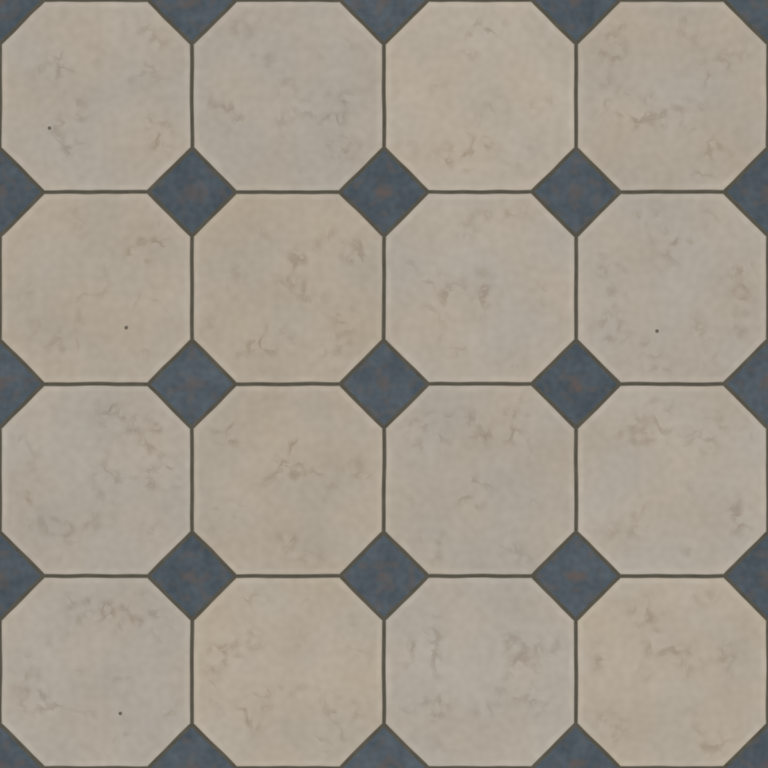
Reproduce this pattern procedurally as a Shadertoy shader.

```glsl
const float REPEATS = 4.0;            // tiles across and down
const float DIAMOND_RADIUS = 0.229;   // centre to joint midline, in tiles
const float JOINT_HALF = 0.0095;      // half the grout width, in tiles
const float EDGE_SOFTNESS = 0.006;
const float EDGE_WOBBLE = 0.004;
const float RIM_OFFSET = 0.016;       // worn bevel, measured inward from the edge
const float RIM_WIDTH = 0.014;
const float RIM_LIGHT = 0.022;
const float TILE_VARIATION = 0.022;
const float MOTTLE = 0.045;
const float WISP_DARKNESS = 0.075;
const float PIT_CHANCE = 0.2;
const float PIT_RADIUS = 0.009;
const vec3 STONE_COLOR = vec3(0.682, 0.644, 0.590);
const vec3 SLATE_COLOR = vec3(0.308, 0.344, 0.368);
const vec3 GROUT_COLOR = vec3(0.335, 0.320, 0.280);
const vec3 RUST_COLOR = vec3(0.400, 0.345, 0.325);

vec2 hash2(vec2 p) {
    vec3 h = fract(p.xyx * vec3(0.1031, 0.1030, 0.0973));
    h += dot(h, h.yzx + 33.33);
    return fract((h.xx + h.yz) * h.zy);
}

// Integer cell index wrapped to the period
vec2 wrapCell(vec2 cell, float period) {
    return floor(mod(cell + 0.5, period));
}

float cornerSlope(vec2 cell, vec2 corner, vec2 f, float period) {
    float angle = 6.28319 * hash2(wrapCell(cell + corner, period) + period).x;
    return dot(vec2(cos(angle), sin(angle)), f - corner);
}

// Gradient noise that wraps over the canvas
float noise(vec2 uv, float period) {
    vec2 p = uv * period;
    vec2 cell = floor(p);
    vec2 f = p - cell;
    vec2 w = f * f * f * (f * (f * 6.0 - 15.0) + 10.0);
    float low = mix(cornerSlope(cell, vec2(0, 0), f, period),
                    cornerSlope(cell, vec2(1, 0), f, period), w.x);
    float high = mix(cornerSlope(cell, vec2(0, 1), f, period),
                     cornerSlope(cell, vec2(1, 1), f, period), w.x);
    return mix(low, high, w.y);
}

float fbm(vec2 uv, float period) {
    float sum = 0.0;
    float gain = 0.5;
    for (int i = 0; i < 4; i++) {
        sum += gain * noise(uv, period);
        period *= 2.0;
        gain *= 0.55;
    }
    return sum;
}

// Thin dark wisps, gathered in patches
float wisps(vec2 uv) {
    vec2 bend = 0.012 * vec2(noise(uv, 23.0), noise(uv, 29.0));
    float ridge = 1.0 - smoothstep(0.0, 0.16, abs(fbm(uv + bend, 26.0)));
    float patches = smoothstep(-0.05, 0.4, noise(uv, 17.0));
    return ridge * patches * smoothstep(-0.4, 0.4, noise(uv, 61.0));
}

vec3 stone(vec2 uv, vec2 p, float inset) {
    vec2 seed = hash2(wrapCell(floor(p), REPEATS) + 7.0);
    vec3 color = STONE_COLOR + TILE_VARIATION * (seed.x - 0.5);
    color += vec3(0.5, 0.0, -0.8) * TILE_VARIATION * (seed.y - 0.5);
    color += MOTTLE * (fbm(uv, 11.0) + 0.5 * noise(uv, 90.0));
    color += vec3(0.012, 0.0, -0.014) * noise(uv, 13.0);
    float inner = smoothstep(0.02, 0.12, inset);
    color -= WISP_DARKNESS * wisps(uv) * inner * vec3(0.9, 1.0, 1.05);

    // Light bevel just inside the edge
    float rim = (inset - RIM_OFFSET) / RIM_WIDTH;
    color += RIM_LIGHT * exp(-rim * rim) * (1.0 + noise(uv, 40.0));

    // Rare pits
    vec2 pitSeed = hash2(wrapCell(floor(p), REPEATS) + 41.0);
    float pitDistance = length(fract(p) - mix(vec2(0.25), vec2(0.75), pitSeed.yx));
    float pit = 1.0 - smoothstep(0.4 * PIT_RADIUS, 1.6 * PIT_RADIUS, pitDistance);
    return mix(color, GROUT_COLOR, 0.8 * pit * step(pitSeed.x, PIT_CHANCE));
}

vec3 slate(vec2 uv, vec2 p, vec2 q) {
    vec2 seed = hash2(wrapCell(round(p), REPEATS) + 19.0);
    vec3 color = SLATE_COLOR + 0.03 * (seed.x - 0.5);
    color += 0.07 * fbm(uv, 32.0) + 0.03 * noise(uv, 110.0);
    float rust = smoothstep(0.0, 0.45, noise(uv, 70.0));
    float spot = 1.0 - smoothstep(0.01, 0.06, length(q) + 0.03 * noise(uv, 80.0));
    return mix(color, RUST_COLOR, clamp(0.35 * rust + 0.5 * spot, 0.0, 1.0));
}

void mainImage(out vec4 fragColor, in vec2 fragCoord) {
    vec2 uv = fragCoord / iResolution.xy;
    vec2 p = uv * REPEATS;
    p += EDGE_WOBBLE * vec2(noise(uv, 19.0), noise(uv, 31.0));

    // Insets from the joints: octagon and corner diamond
    vec2 q = p - round(p);
    vec2 a = abs(q);
    float diamond = (a.x + a.y - DIAMOND_RADIUS) * 0.70711;
    float octagonInset = min(min(a.x, a.y), diamond) - JOINT_HALF;
    float diamondInset = -diamond - JOINT_HALF;
    float soft = max(EDGE_SOFTNESS, 0.75 * REPEATS / min(iResolution.x, iResolution.y));

    vec3 color = GROUT_COLOR + 0.06 * fbm(uv, 48.0);
    color = mix(color, stone(uv, p, octagonInset), smoothstep(-soft, soft, octagonInset));
    color = mix(color, slate(uv, p, q), smoothstep(-soft, soft, diamondInset));
    fragColor = vec4(clamp(color, 0.0, 1.0), 1.0);
}
```
